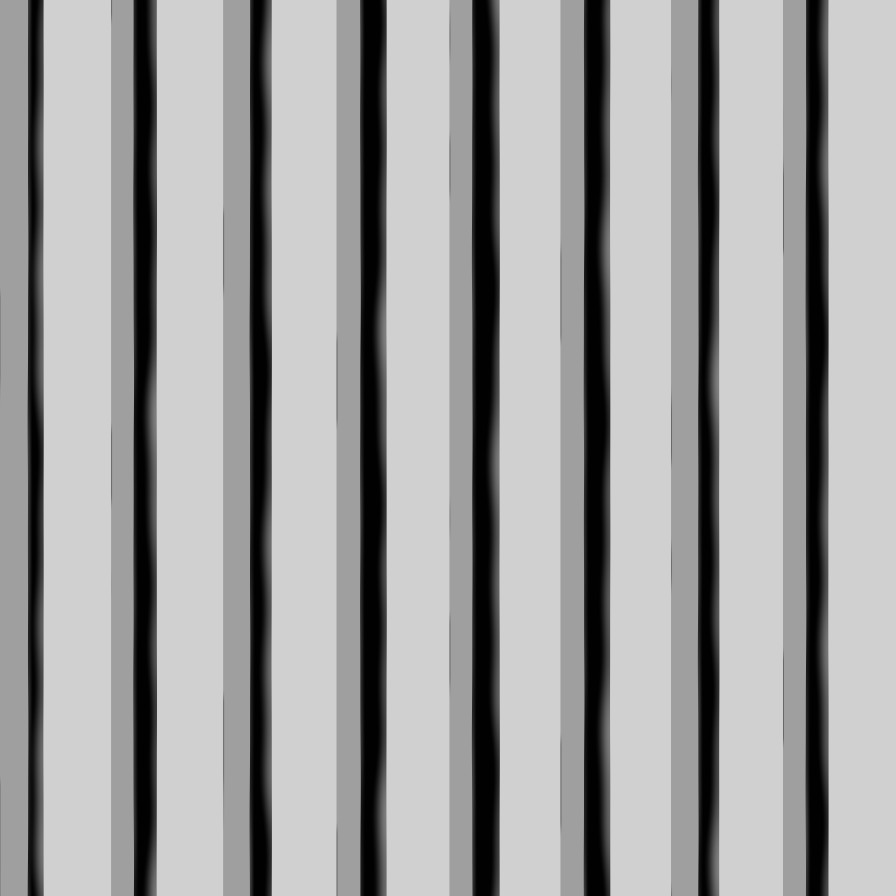
Reproduce this pattern procedurally as a Shadertoy shader.

```glsl
// Eight upright pale slats, each with a flat grey side and a soft-edged black gap.

const float COUNT = 8.0;            // slats across

// Edges within one slat, in units of the slat pitch
const float SIDE_START = -0.002;
const float GAP_START = 0.219;
const float GAP_END = 0.425;
const float CELL_MARGIN = 0.03;     // lets a side begin slightly early

// Softness inside the gap
const float LEFT_FADE = 0.045;
const float RIGHT_FADE = 0.10;
const float LEFT_GLOW = 0.20;
const float RIGHT_GLOW = 0.38;

// Wear
const float WOBBLE = 0.004;
const float HAIRLINE_WIDTH = 0.009;
const float HAIRLINE_DEPTH = 0.35;

// Tones
const float FACE_TONE = 0.816;
const float SIDE_TONE = 0.624;
const float GAP_TONE = 0.004;

// Layered sines along a slat, roughly -1 to 1, different for each seed
float layeredWave(float y, float seed) {
    return 0.50 * sin(y * 11.0 + seed * 2.4)
         + 0.30 * sin(y * 23.0 - seed * 4.1)
         + 0.20 * sin(y * 47.0 + seed * 7.3);
}

// Antialiased step that rises at the edge
float risingEdge(float edge, float x, float pixel) {
    return clamp((x - edge) / pixel + 0.5, 0.0, 1.0);
}

// Black gap, lit a little along both edges
float gapTone(float x, float start, float end, float wave) {
    float leftGlow = 1.0 - smoothstep(start, start + LEFT_FADE, x);
    float fade = RIGHT_FADE * (1.0 + 0.45 * wave);
    float rightGlow = smoothstep(end - fade, end, x);
    return GAP_TONE + LEFT_GLOW * leftGlow * (0.8 - 0.5 * wave)
                    + RIGHT_GLOW * rightGlow * (0.85 + 0.5 * wave);
}

void mainImage(out vec4 fragColor, in vec2 fragCoord) {
    vec2 uv = fragCoord / iResolution.xy;
    float pixel = COUNT / iResolution.x;

    // Slat index and position within it
    float column = uv.x * COUNT;
    float slat = min(floor(column + CELL_MARGIN), COUNT - 1.0);
    float x = column - slat;

    // Uneven spacing from slat to slat
    float sway = cos(slat * 0.8);
    float sideStart = SIDE_START + 0.006 * cos(slat * 1.57) - 0.009 * sway;
    float gapStart = GAP_START + 0.0156 * (cos(slat * 3.0) + cos(slat * 2.3));
    float gapEnd = GAP_END - 0.036 * sway;

    // Slight drift of the cut edges
    gapStart += WOBBLE * layeredWave(uv.y, slat + 5.0);
    gapEnd += 0.5 * WOBBLE * layeredWave(uv.y, slat + 9.0);

    // Face, then side, then gap
    float side = risingEdge(sideStart, x, pixel);
    float gap = risingEdge(gapStart, x, pixel);
    float nextFace = risingEdge(gapEnd, x, pixel);
    float tone = mix(FACE_TONE, SIDE_TONE, side);

    // Broken hairline where the side begins
    float hairline = side - risingEdge(sideStart + HAIRLINE_WIDTH, x, pixel);
    float patches = smoothstep(0.25, 0.55, layeredWave(uv.y, slat + 3.0));
    tone *= 1.0 - HAIRLINE_DEPTH * hairline * patches;

    float wave = layeredWave(uv.y, slat);
    tone = mix(tone, gapTone(x, gapStart, gapEnd, wave), gap);
    tone = mix(tone, FACE_TONE, nextFace);

    fragColor = vec4(vec3(tone), 1.0);
}
```
